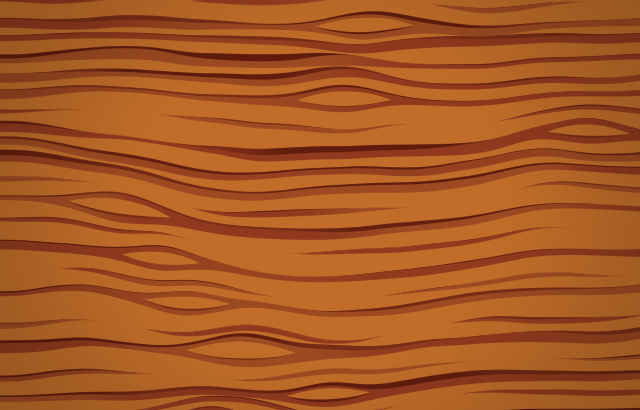
This texture is drawn by a WebGL 1 fragment shader. Its source:

```glsl
precision highp float;
// Stylised wood: wavy horizontal grain strokes over an orange ground.
// Each stroke has a brown body and a dark upper edge; some taper to points,
// others split around lens-shaped knots that bend the neighbouring strokes.
uniform vec2 u_resolution;

const float ROWS = 20.0;             // strokes over the canvas height
const float STROKE_HALF = 0.0122;    // half thickness of a long stroke
const float SLIVER_HALF = 0.0100;    // half thickness of a tapered stroke
const float KNOT_LENGTH = 0.125;     // half length of a knot
const float KNOT_HEIGHT = 0.025;     // half height of a knot
const float KNOT_CHANCE = 0.85;
const float SLIVER_CHANCE = 0.65;
const float VIGNETTE = 0.20;

const vec3 GROUND = vec3(0.758, 0.428, 0.160);
const vec3 BODY_RED = vec3(0.565, 0.225, 0.118);
const vec3 BODY_BROWN = vec3(0.615, 0.292, 0.132);
const vec3 EDGE_BROWN = vec3(0.475, 0.175, 0.085);
const vec3 EDGE_DARK = vec3(0.375, 0.110, 0.052);

float hash(vec2 p) {
  return fract(sin(dot(p, vec2(127.1, 311.7))) * 43758.5453);
}

float noise(vec2 p) {
  vec2 i = floor(p);
  vec2 f = fract(p);
  f = f * f * f * (f * (f * 6.0 - 15.0) + 10.0);
  return mix(mix(hash(i), hash(i + vec2(1.0, 0.0)), f.x),
             mix(hash(i + vec2(0.0, 1.0)), hash(i + vec2(1.0, 1.0)), f.x), f.y);
}

// Soft-edged coverage of the strip between two heights
float strip(float y, float bottom, float top) {
  return smoothstep(0.0, 1.5 / u_resolution.y, min(y - bottom, top - y));
}

// Knot of a row: x = position along its length, y = half height (0 if none)
vec2 knot(float row, float x) {
  float present = step(0.5, mod(row, 2.0)) * step(hash(vec2(row, 3.0)), KNOT_CHANCE);
  float centre = mix(0.12, 1.45, hash(vec2(row, 9.0)));
  float size = mix(0.75, 1.2, hash(vec2(row, 17.0)));
  return vec2((x - centre) / (KNOT_LENGTH * size), KNOT_HEIGHT * size * present);
}

float bulge(float u) {
  return exp(-1.3 * u * u);
}

// Height of a stroke: shared flow, own wobble and push from nearby knots
float strokeHeight(float row, float x) {
  float base = (row + 0.5 + 0.35 * (hash(vec2(row, 5.0)) - 0.5)) / ROWS;
  float y = base + 0.115 * (noise(vec2(x * 1.4 + 3.0, base * 2.2 + 7.0)) - 0.5)
                 + 0.030 * (noise(vec2(x * 3.6, base * 5.0 + 2.0)) - 0.5)
                 + 0.011 * (noise(vec2(x * 6.0, row * 7.3)) - 0.5);
  for (int j = -2; j <= 2; j++) {
    float offset = float(j);
    vec2 k = knot(row + offset, x);
    y -= sign(offset) * k.y * bulge(k.x * 0.85) * (1.15 - 0.4 * abs(offset));
  }
  return y;
}

// Half thickness: long strokes swell slowly, slivers come to a point
float strokeHalf(float row, float x) {
  float swell = mix(0.45, 1.55, noise(vec2(x * 2.8 + 11.0, row * 3.7)));
  float isSliver = step(mod(row, 2.0), 0.5) * step(hash(vec2(row, 21.0)), SLIVER_CHANCE);
  float period = mix(0.55, 0.95, hash(vec2(row, 25.0)));
  float along = x / period + hash(vec2(row, 29.0));
  float gap = mix(0.04, 0.16, hash(vec2(row, floor(along) + 40.0)));
  float s = clamp((fract(along) - gap) / (1.0 - 2.0 * gap), 0.0, 1.0);
  float taper = 2.6 * pow(s, 0.8) * (1.0 - s);
  return mix(STROKE_HALF * swell, SLIVER_HALF * taper * (0.6 + 0.5 * swell), isSliver);
}

void main() {
  vec2 p = gl_FragCoord.xy / u_resolution.y;
  vec2 uv = gl_FragCoord.xy / u_resolution;
  vec3 color = GROUND;

  for (int i = -3; i < 24; i++) {
    float row = float(i);
    float y = p.y - strokeHeight(row, p.x);
    float halfWidth = strokeHalf(row, p.x);
    vec2 k = knot(row, p.x);
    float swell = k.y * bulge(k.x);
    float top = halfWidth + swell;
    float bottom = -halfWidth - 0.85 * swell;

    // Body and dark upper edge
    vec3 body = mix(BODY_RED, BODY_BROWN,
                    smoothstep(0.35, 0.75, noise(vec2(p.x * 1.8, row * 5.1))));
    vec3 edge = mix(EDGE_BROWN, EDGE_DARK,
                    smoothstep(0.4, 0.75, noise(vec2(p.x * 2.2, row * 8.3 + 4.0))));
    float edgeShare = mix(0.15, 1.15, noise(vec2(p.x * 3.2 + 5.0, row * 6.7)));
    color = mix(color, body, strip(y, bottom, top));
    color = mix(color, edge, strip(y, top - halfWidth * edgeShare, top));

    // Knot: a lens of ground colour with a shaded lower rim
    float lens = k.y * max(0.0, 1.0 - k.x * k.x);
    float rim = 0.32 * hash(vec2(row, 33.0)) * lens;
    color = mix(color, edge, strip(y, -0.8 * lens, 0.9 * lens));
    color = mix(color, GROUND, strip(y, -0.8 * lens + rim, 0.9 * lens));
  }

  // Darker towards the corners
  float radius = length((uv - 0.5) * vec2(1.5, 1.1));
  color *= 1.0 - VIGNETTE * smoothstep(0.35, 0.95, radius);
  gl_FragColor = vec4(color, 1.0);
}
```
